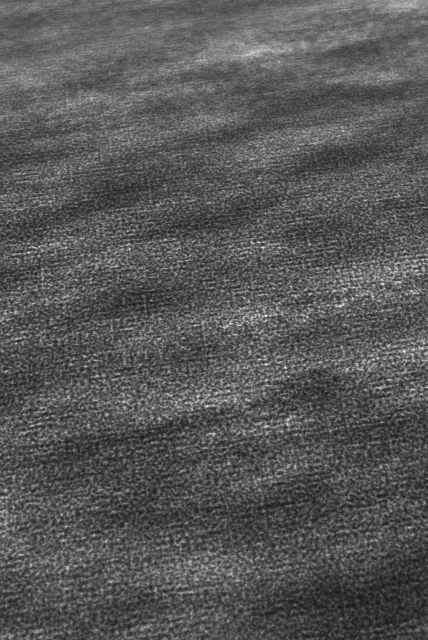
Give the GLSL for this texture, as a Shadertoy shader.

```glsl
// Grey woven velvet rug in shallow perspective, with brushed streaks and fine tufts.

const vec3  PILE_COLOR     = vec3(0.316);
const float PERSPECTIVE    = 0.35;   // shrink of the pile towards the top
const float ROW_SLOPE      = 0.16;
const float STREAK_SLOPE   = 0.25;
const float ROW_COUNT      = 85.0;
const float ROW_DEPTH      = 0.11;
const vec2  TUFT_FREQ      = vec2(150.0, 160.0);
const float TUFT_CONTRAST  = 0.92;
const vec2  MOTTLE_FREQ    = vec2(42.0, 62.0);
const float MOTTLE_CONTRAST = 0.24;
const vec2  STREAK_FREQ    = vec2(3.2, 11.0);
const float STREAK_CONTRAST = 0.52;
const vec3  BAND_HEIGHTS   = vec3(0.29, 0.42, 0.85);
const vec3  BAND_WIDTHS    = vec3(0.028, 0.032, 0.055);
const vec3  BAND_STRENGTHS = vec3(0.34, 0.30, 0.22);

float hash(vec2 cell) {
    vec3 q = fract(cell.xyx * vec3(0.1031, 0.1030, 0.0973));
    q += dot(q, q.yzx + 33.33);
    return fract((q.x + q.y) * q.z);
}

float cornerSlope(vec2 cell, vec2 offset) {
    float angle = 6.28318 * hash(cell);
    return dot(vec2(cos(angle), sin(angle)), offset);
}

float gradientNoise(vec2 p) {
    vec2 cell = floor(p);
    vec2 f = p - cell;
    vec2 w = f * f * f * (f * (f * 6.0 - 15.0) + 10.0);
    vec2 e = vec2(1.0, 0.0);
    float low  = mix(cornerSlope(cell, f), cornerSlope(cell + e.xy, f - e.xy), w.x);
    float high = mix(cornerSlope(cell + e.yx, f - e.yx), cornerSlope(cell + e.xx, f - e.xx), w.x);
    return mix(low, high, w.y);
}

float fbm(vec2 p) {
    float sum = 0.0, weight = 1.0;
    for (int i = 0; i < 4; i++) {
        sum += weight * gradientNoise(p);
        p = p * 2.03 + vec2(17.3, 9.1);
        weight *= 0.55;
    }
    return sum;
}

// Broad lit bands where the pile leans towards the light
float litBands(vec2 p, float raggedness) {
    float height = p.y - STREAK_SLOPE * p.x + 0.035 * raggedness;
    float light = 0.0;
    for (int i = 0; i < 3; i++) {
        float d = (height - BAND_HEIGHTS[i]) / BAND_WIDTHS[i];
        light += BAND_STRENGTHS[i] * exp(-d * d);
    }
    float fadeIn = max(smoothstep(0.02, 0.45, p.x), smoothstep(0.7, 0.8, p.y));
    return light * fadeIn;
}

void mainImage(out vec4 fragColor, in vec2 fragCoord) {
    vec2 p = fragCoord / iResolution.y;
    float depthScale = 1.0 - PERSPECTIVE * p.y;
    vec2 weave = vec2(p.x, p.y - ROW_SLOPE * p.x) / depthScale;
    vec2 brushed = vec2(p.x, p.y - STREAK_SLOPE * p.x) / depthScale;

    // Focus is sharpest across the middle and lost at the far edge
    float focus = (1.0 - 0.8 * smoothstep(0.58, 0.98, p.y))
                * mix(0.85, 1.0, smoothstep(0.0, 0.3, p.y));

    // Brushed patches and overall lighting
    float streaks = fbm(brushed * STREAK_FREQ + vec2(4.7, 2.3));
    float mottle = fbm(weave * MOTTLE_FREQ);
    float tone = STREAK_CONTRAST * streaks + MOTTLE_CONTRAST * mottle;
    tone += litBands(p, streaks + 0.5 * mottle);
    tone += 0.16 * smoothstep(0.6, 1.0, p.y);
    tone -= 0.32 * smoothstep(0.25, 0.7, p.x) * (1.0 - smoothstep(0.05, 0.35, p.y));

    // Tufts, with a finer layer of fibres
    vec2 tuftPos = weave * TUFT_FREQ;
    float tufts = gradientNoise(tuftPos)
                + 0.6 * gradientNoise(tuftPos * 1.7 + vec2(31.7, 11.9));
    tone += TUFT_CONTRAST * focus * tufts;

    // Broken grooves between the woven rows
    float wander = 0.35 * gradientNoise(weave * vec2(35.0, 60.0));
    float groove = cos(6.28318 * (weave.y * ROW_COUNT + wander));
    float broken = smoothstep(-0.35, 0.4, gradientNoise(weave * vec2(9.0, 30.0) + 7.0));
    tone -= 2.0 * ROW_DEPTH * focus * broken * groove;

    fragColor = vec4(clamp(PILE_COLOR * exp(tone), 0.0, 1.0), 1.0);
}
```
